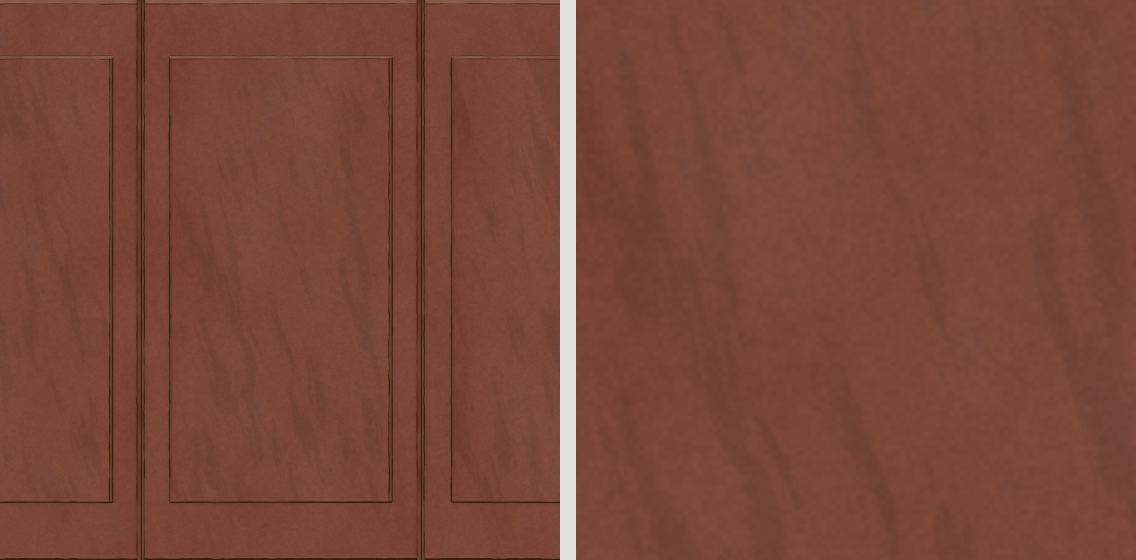
Left, the full canvas; right, a detail of the centre.
Give the GLSL for this pattern, as a three.js fragment shader.

```glsl
varying vec2 vUv;

#define PANELS 2.0
#define SEAM_X 0.2513
#define INSET_X vec2(0.0515, 0.4490)
#define INSET_Y vec2(0.1030, 0.8985)
#define SOFT 0.0009
#define RAGGED 0.0022
#define STREAKS 0.065
#define GRAIN 0.05
#define LEATHER vec3(0.489, 0.290, 0.236)
#define RED_EDGE vec3(0.472, 0.252, 0.196)
#define GROOVE vec3(0.235, 0.112, 0.038)
#define RIM vec3(0.54, 0.365, 0.285)

float hash(vec2 p) {
  vec3 q = fract(vec3(p.xyx) * 0.1031);
  q += dot(q, q.yzx + 33.33);
  return fract((q.x + q.y) * q.z);
}

float noise(vec2 p) {
  vec2 i = floor(p), f = fract(p);
  f = f * f * (3.0 - 2.0 * f);
  return mix(mix(hash(i), hash(i + vec2(1.0, 0.0)), f.x),
             mix(hash(i + vec2(0.0, 1.0)), hash(i + vec2(1.0, 1.0)), f.x), f.y);
}

float fbm(vec2 p) {
  float sum = 0.0, gain = 0.5;
  for (int i = 0; i < 4; i++) {
    sum += gain * noise(p);
    p = p * 2.03 + 17.0;
    gain *= 0.5;
  }
  return sum / 0.9375;
}

// Soft line of the given half width around d = 0
float line(float d, float halfWidth) {
  return 1.0 - smoothstep(halfWidth - SOFT, halfWidth + SOFT, abs(d));
}

float within(float v, vec2 range) {
  return smoothstep(range.x - SOFT, range.x + SOFT, v)
       * (1.0 - smoothstep(range.y - SOFT, range.y + SOFT, v));
}

// Strength of a worn line along its length
float wear(float along, vec2 seed) {
  return smoothstep(0.25, 0.65, fbm(vec2(along * 32.0, 5.0) + seed));
}

// Mottled skin with fine slanting creases and faint blooms
vec3 leather(vec2 p, vec2 seed, float inside, float leftDist) {
  vec2 slant = vec2(p.x + 0.22 * p.y + 0.012 * noise(p * 14.0 + seed), p.y);
  float crease = fbm(slant * vec2(58.0, 10.0) + seed);
  float cloud = fbm(p * vec2(10.0, 7.0) + seed + 50.0);
  float bloom = smoothstep(0.64, 0.85, fbm(p * vec2(24.0, 14.0) + seed + 90.0));
  float redness = 0.2 + 0.9 * (0.5 - cloud);
  redness += mix(0.25, 0.7 * exp(-max(leftDist, 0.0) * 28.0), inside);
  vec3 color = mix(LEATHER, RED_EDGE, clamp(redness, 0.0, 1.0));
  color *= 1.0 - STREAKS * smoothstep(0.5, 0.75, crease) * mix(0.35, 1.0, inside);
  color *= 1.0 + 0.05 * (cloud - 0.5);
  color = mix(color, vec3(0.45, 0.28, 0.27), 0.3 * bloom);
  float grain = 0.6 * noise(p * 340.0 + seed) + 0.4 * noise(p * 130.0 + seed);
  return color * (1.0 + GRAIN * (grain - 0.5) * 2.0);
}

void main() {
  float pitch = 1.0 / PANELS;
  float column = (vUv.x - SEAM_X) * PANELS;
  float id = mod(floor(column), PANELS);
  vec2 p = vec2(fract(column) * pitch, vUv.y);
  vec2 seed = vec2(id * 37.0, id * 11.0);

  // Uneven edges and broken lines along both directions
  float wobbleX = (fbm(vec2(p.y * 60.0, 3.0) + seed) - 0.5) * RAGGED;
  float wobbleY = (fbm(vec2(p.x * 60.0, 8.0) + seed) - 0.5) * RAGGED;
  float wearL = wear(p.y, seed);
  float wearR = wear(p.y, seed + 21.0);
  float wearB = wear(p.x, seed + 43.0);
  float wearT = wear(p.x, seed + 64.0);
  vec2 insetX = INSET_X + vec2(0.0035, 0.001) * id;
  float left = p.x - insetX.x;
  float right = p.x - insetX.y;
  float bottom = p.y - INSET_Y.x;
  float top = p.y - INSET_Y.y;
  float rows = within(p.y, INSET_Y);
  float cols = within(p.x, insetX);

  vec3 color = leather(p, seed, rows * cols, left);
  vec3 bronze = mix(GROOVE, RIM, 0.5);

  // Narrow shade beside the inset
  float edge = min(min(abs(left), abs(right)) + 2.0 * (1.0 - rows),
                   min(abs(bottom), abs(top)) + 2.0 * (1.0 - cols));
  color *= 1.0 - 0.10 * exp(-edge * 380.0);

  // Inset grooves: brown sides, dark base, pale lip on top
  color = mix(color, bronze, rows * 0.8 * line(left - 0.0024, 0.0012));
  color = mix(color, GROOVE, rows * mix(0.35, 0.95, wearL) * line(left + wobbleX, 0.0012));
  color = mix(color, bronze, rows * 0.85 * line(right + 0.0030, 0.0016));
  color = mix(color, GROOVE, rows * mix(0.3, 0.9, wearR) * line(right + 0.0056 + wobbleX, 0.0011));
  color = mix(color, GROOVE, rows * mix(0.6, 0.95, wearL) * line(right, 0.0011));
  color = mix(color, RIM, cols * 0.5 * wearT * line(bottom - 0.0042 + wobbleY, 0.0010));
  color = mix(color, GROOVE, cols * mix(0.75, 1.0, wearB) * line(bottom + 0.4 * wobbleY, 0.0014));
  color = mix(color, RIM, cols * mix(0.4, 0.9, wearT) * line(top + 0.0008, 0.0020));
  color = mix(color, GROOVE, cols * 0.55 * wearB * line(top + 0.0040 + wobbleY, 0.0008));
  color = mix(color, GROOVE, cols * 0.40 * wearT * line(top - 0.0022, 0.0006));

  // Upper and lower borders
  color = mix(color, mix(RIM, LEATHER, 0.4 * wearT), smoothstep(0.9940, 0.9955, p.y));
  color = mix(color, GROOVE, 0.6 * wearB * line(p.y - 0.9930 + wobbleY, 0.0009));
  color = mix(color, RIM, 0.4 * wearT * line(p.y - 0.0058 + wobbleY, 0.0010));
  color = mix(color, GROOVE, 1.0 - smoothstep(0.0020, 0.0038, p.y + wobbleY));

  // Seams between the panels: bronze strip, worn edges, dark core
  float seam = p.x - pitch * step(0.5 * pitch, p.x);
  color *= 1.0 - 0.10 * exp(-max(abs(seam) - 0.007, 0.0) * 380.0);
  vec3 strip = mix(GROOVE, RIM, 0.42 + 0.25 * noise(vec2(p.y * 45.0, 2.0)));
  color = mix(color, strip, line(seam + wobbleX, 0.0064));
  color = mix(color, GROOVE, mix(0.25, 0.9, wearL) * line(abs(seam + wobbleX) - 0.0062, 0.0011));
  color = mix(color, GROOVE, 0.95 * line(seam - 0.0012, 0.0013));
  color = mix(color, GROOVE, 0.4 * wearR * line(seam + 0.0028, 0.0005));

  gl_FragColor = vec4(color, 1.0);
}
```
